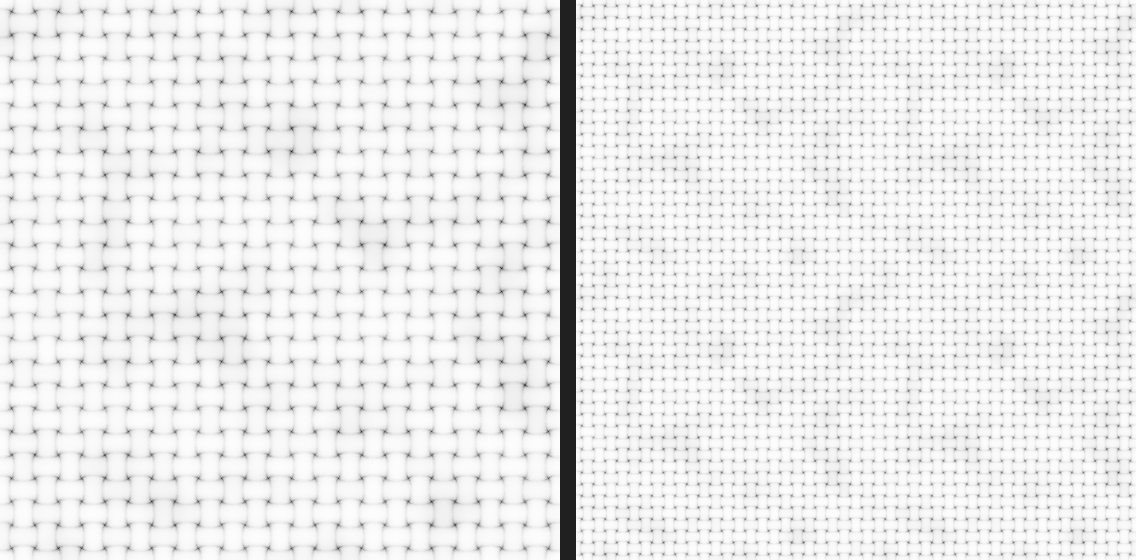
Left, the tile; right, the same tile 2 across and 2 down.
A Shadertoy shader for this pattern:

```glsl
// Plain weave of soft white strands with shaded gaps, tiling on all sides.
#define STRANDS 24.0       // strands across and down, even so that it wraps
#define BOW 0.246          // rise of a strand over its crossing
#define GAP_DARKNESS 0.75  // shade at the deepest point between strands
#define GAP_FALLOFF 3.0    // how fast the shade fades with height
#define CREASE_FALLOFF 0.8 // how closely the shade hugs the creases
#define GRAIN 0.35         // speckle within the shade
#define GRAIN_CELLS 240.0
#define CLOUD_CELLS 6.0
#define CLOUD_DEPTH 0.035  // broad greying of the cloth
#define TINT_DEPTH 0.014   // tone difference between crossings
#define WHITE 0.995

float hash(vec2 p) {
    vec3 q = fract(p.xyx * 0.1031);
    q += dot(q, q.yzx + 33.33);
    return fract((q.x + q.y) * q.z);
}

// Gradient noise that repeats after a whole period
float cornerSlope(vec2 corner, vec2 offset, float period) {
    float angle = 6.28318 * hash(mod(corner, period) + 7.0);
    return dot(vec2(cos(angle), sin(angle)), offset);
}

float gradientNoise(vec2 p, float period) {
    vec2 i = floor(p), f = p - i;
    vec2 w = f * f * f * (f * (f * 6.0 - 15.0) + 10.0);
    vec2 e = vec2(1.0, 0.0);
    float low = mix(cornerSlope(i, f, period),
                    cornerSlope(i + e.xy, f - e.xy, period), w.x);
    float high = mix(cornerSlope(i + e.yx, f - e.yx, period),
                     cornerSlope(i + e.xx, f - e.xx, period), w.x);
    return mix(low, high, w.y);
}

// Round cross-section of a strand
float strandProfile(float across) {
    return sqrt(max(0.0, 1.0 - 4.0 * across * across));
}

float crossingTint(vec2 cell) {
    return hash(mod(cell, STRANDS) + 41.0);
}

void mainImage(out vec4 fragColor, in vec2 fragCoord) {
    vec2 uv = fragCoord / iResolution.xy;
    vec2 p = uv * STRANDS;
    vec2 cell = floor(p + 0.5);
    vec2 local = p - cell;

    // x runs along the upper strand, y along the lower one
    bool horizontalOver = mod(cell.x + cell.y, 2.0) < 0.5;
    vec2 f = horizontalOver ? local : local.yx;
    vec2 lowerAxis = horizontalOver ? vec2(0.0, 1.0) : vec2(1.0, 0.0);

    // Heights of both strands; they meet in a curved crease
    float upper = strandProfile(f.y) + BOW * cos(3.14159 * f.x);
    float lower = strandProfile(f.x) - BOW * cos(3.14159 * f.y);
    float height = max(upper, lower);
    float step2crease = upper - lower;

    // Shade in the gaps, with fine grain and slow variation
    float grain = gradientNoise(uv * GRAIN_CELLS, GRAIN_CELLS);
    float cloud = gradientNoise(uv * CLOUD_CELLS, CLOUD_CELLS)
                + 0.5 * gradientNoise(uv * CLOUD_CELLS * 2.0 + 0.37, CLOUD_CELLS * 2.0);
    float shade = GAP_DARKNESS * exp(-GAP_FALLOFF * height * height
                                     - CREASE_FALLOFF * abs(step2crease));
    shade *= 1.0 + GRAIN * grain + 0.3 * cloud;

    // Tone of whichever strand is visible, softened at the crease
    float lowerTint = crossingTint(cell + lowerAxis * (f.y < 0.0 ? -1.0 : 1.0));
    float tint = mix(lowerTint, crossingTint(cell), smoothstep(-0.08, 0.08, step2crease));
    float wear = CLOUD_DEPTH * smoothstep(0.0, 0.6, cloud) + TINT_DEPTH * tint * tint;

    fragColor = vec4(vec3(clamp(WHITE - shade - wear, 0.0, 1.0)), 1.0);
}
```
